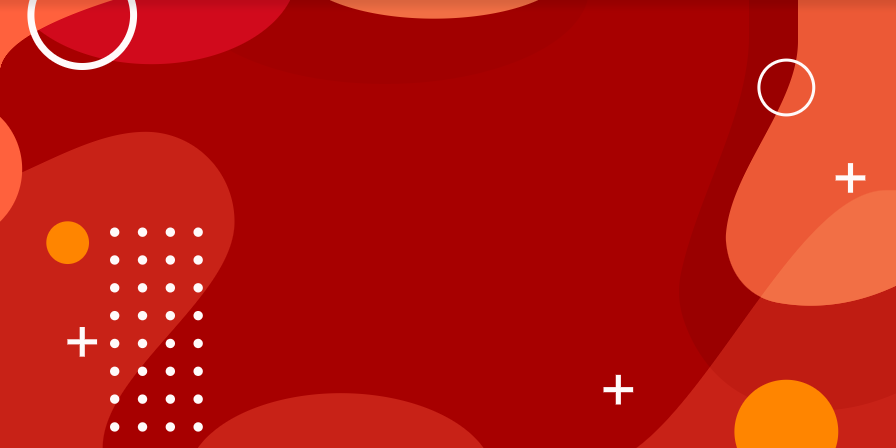
Write a WebGL 2 fragment shader that draws this background.

```glsl
#version 300 es
precision highp float;
// Red banner with layered wavy blobs, orange discs, white rings, plus signs and a dot grid.
uniform vec2 u_resolution;
out vec4 fragColor;

const float UNITS = 384.0; // canvas height in layout units, y pointing down

const vec3 DEEP_RED = vec3(0.655, 0.0, 0.0);
const vec3 SHADE = vec3(0.605, 0.0, 0.0);
const vec3 BRICK = vec3(0.785, 0.135, 0.09);
const vec3 CRIMSON = vec3(0.82, 0.04, 0.11);
const vec3 CORAL = vec3(0.925, 0.35, 0.21);
const vec3 BRIGHT_CORAL = vec3(1.0, 0.38, 0.24);
const vec3 PALE_CORAL = vec3(0.95, 0.435, 0.27);
const vec3 ORANGE = vec3(1.0, 0.52, 0.0);
const vec3 WHITE = vec3(1.0, 0.98, 0.98);

// Coverage of a shape from its signed distance, softened over one pixel
float cover(float d) {
    return clamp(0.5 - d * u_resolution.y / UNITS, 0.0, 1.0);
}

void paint(inout vec3 color, vec3 ink, float d) {
    color = mix(color, ink, cover(d));
}

float smoothMax(float a, float b, float k) {
    float h = max(k - abs(a - b), 0.0) / k;
    return max(a, b) + h * h * k * 0.25;
}

// S-shaped curve running from value a at t0 to value b at t1
float sCurve(float t, float t0, float t1, float a, float b) {
    return mix(a, b, smoothstep(0.0, 1.0, (t - t0) / (t1 - t0)));
}

float disc(vec2 p, vec2 center, float radius) {
    return length(p - center) - radius;
}

float ring(vec2 p, vec2 center, float radius, float width) {
    return abs(disc(p, center, radius)) - 0.5 * width;
}

float ellipse(vec2 p, vec2 center, vec2 radii) {
    vec2 q = (p - center) / radii;
    float k = length(q);
    return k * (k - 1.0) / max(length(q / radii), 0.0001);
}

float plusSign(vec2 p, vec2 center, float arm, float halfWidth) {
    vec2 q = abs(p - center);
    return max(max(q.x, q.y) - arm, min(q.x, q.y) - halfWidth);
}

// Blob open to the right: wavy left side and a rounded, bowed floor
float hangingBlob(vec2 p, vec2 sideX, vec2 sideY, vec2 low, float rounding) {
    float side = sCurve(p.y, sideY.x, sideY.y, sideX.x, sideX.y);
    float bottom = low.y - 0.0032 * (p.x - low.x) * (p.x - low.x);
    return smoothMax(side - p.x, p.y - bottom, rounding);
}

// Left hill: wavy top, round shoulder and an inward sweep below it
float hill(vec2 p, vec2 shoulder, vec2 radii) {
    float top = sCurve(p.x, shoulder.x, -60.0, shoulder.y - radii.y, 170.0);
    float side = sCurve(p.y, shoulder.y, UNITS, shoulder.x + radii.x, 88.0);
    if (p.y > shoulder.y) return (p.x - side) * 0.85;
    if (p.x < shoulder.x) return top - p.y;
    return ellipse(p, shoulder, radii);
}

// Grid of dots, limited to the given number of columns and rows
float dotGrid(vec2 p, vec2 first, float pitch, vec2 count, float radius) {
    vec2 cell = clamp(round((p - first) / pitch), vec2(0.0), count - 1.0);
    return disc(p, first + cell * pitch, radius);
}

void main() {
    vec2 p = gl_FragCoord.xy / u_resolution.y * UNITS;
    p.y = UNITS - p.y;
    vec3 color = DEEP_RED;

    // Faint darker layers
    paint(color, mix(DEEP_RED, SHADE, 0.45), ellipse(p, vec2(330.0, -10.0), vec2(175.0, 82.0)));
    float shade = hangingBlob(p, vec2(642.0, 579.0), vec2(30.0, 275.0), vec2(700.0, 352.0), 75.0);
    paint(color, SHADE, shade);

    // Brick hills along the left, bottom and right
    paint(color, BRICK, hill(p, vec2(125.0, 190.0), vec2(76.0, 77.0)));
    paint(color, BRICK, ellipse(p, vec2(292.0, 412.0), vec2(132.0, 75.0)));
    float slope = (sCurve(p.x, 505.0, 760.0, 400.0, 163.0) - p.y) * 0.7;
    paint(color, mix(BRICK, SHADE, 0.2 * cover(shade)), slope);

    // Coral on the right, paler where the brick hill crosses it
    float coral = hangingBlob(p, vec2(684.0, 622.0), vec2(35.0, 207.0), vec2(695.0, 262.0), 45.0);
    paint(color, CORAL, coral);
    paint(color, PALE_CORAL, max(coral, slope));

    // Top and left edge blobs
    paint(color, PALE_CORAL, ellipse(p, vec2(372.0, -30.0), vec2(118.0, 46.0)));
    paint(color, CRIMSON, ellipse(p, vec2(130.0, -25.0), vec2(125.0, 80.0)));
    paint(color, BRIGHT_CORAL, p.y - 62.0 + 6.3 * sqrt(p.x));
    paint(color, BRIGHT_CORAL, ellipse(p, vec2(-42.0, 145.0), vec2(61.0, 62.0)));

    // Orange discs
    paint(color, ORANGE, disc(p, vec2(58.0, 208.0), 18.3));
    paint(color, ORANGE, disc(p, vec2(674.0, 370.0), 44.5));

    // White ornaments
    float ornaments = min(ring(p, vec2(70.5, 13.0), 44.0, 6.0), ring(p, vec2(674.0, 75.0), 23.5, 2.6));
    ornaments = min(ornaments, dotGrid(p, vec2(98.3, 199.0), 23.85, vec2(4.0, 8.0), 4.0));
    ornaments = min(ornaments, plusSign(p, vec2(70.5, 293.0), 12.7, 2.2));
    ornaments = min(ornaments, plusSign(p, vec2(729.0, 152.5), 12.7, 2.2));
    ornaments = min(ornaments, plusSign(p, vec2(530.0, 334.0), 12.7, 2.2));
    paint(color, WHITE, ornaments);

    // Soft darkening under the top edge
    color *= 1.0 - 0.1 * (1.0 - smoothstep(0.0, 12.0, p.y));
    fragColor = vec4(color, 1.0);
}
```
